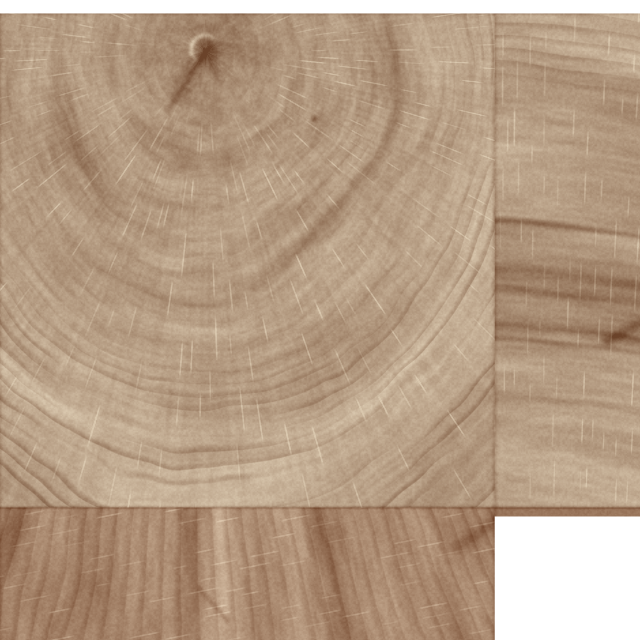
Write a WebGL 1 fragment shader that draws this texture.

```glsl
precision highp float;
// Three butted blocks of sawn wood on white: a large end-grain face with oval
// growth rings, a flat-grained side block and a darker strip along the bottom.
// Each block maps the canvas to (across rings, along rings) and shades a tone.
uniform vec2 u_resolution;

const vec2 PITH = vec2(0.321, 0.920);
const float SEAM_X = 0.773;
const float SEAM_Y = 0.207;

float hash(vec2 p) {
  vec3 q = fract(vec3(p.xyx) * 0.1031);
  q += dot(q, q.yzx + 33.33);
  return fract((q.x + q.y) * q.z);
}

float noise(vec2 p) {
  vec2 i = floor(p), f = fract(p);
  f = f * f * (3.0 - 2.0 * f);
  return mix(mix(hash(i), hash(i + vec2(1, 0)), f.x),
             mix(hash(i + vec2(0, 1)), hash(i + vec2(1, 1)), f.x), f.y);
}

float signedNoise(vec2 p) { return noise(p) * 2.0 - 1.0; }

// Soft bump of half-width w around c
float band(float x, float c, float w) {
  float d = (x - c) / w;
  return exp(-d * d);
}

float segment(vec2 p, vec2 a, vec2 b) {
  vec2 ab = b - a;
  return length(p - a - ab * clamp(dot(p - a, ab) / dot(ab, ab), 0.0, 1.0));
}

// Streaks stretched along the rings, from broad to hair-fine
float streaks(float across, float along) {
  return 0.22 * signedNoise(vec2(across * 28.0, along * 2.0))
       + 0.17 * signedNoise(vec2(across * 75.0 + 9.0, along * 5.0))
       + 0.13 * signedNoise(vec2(across * 170.0, along * 14.0 + 5.0));
}

// Thin dark late-wood edge of each ring
float ringEdge(float across, float spacing) {
  float f = fract(across / spacing);
  return smoothstep(0.45, 0.88, f) * (1.0 - smoothstep(0.88, 1.0, f));
}

// Broken pale ray marks; p = (sideways, lengthwise), stretch = canvas units per p.x
float rays(vec2 p, vec2 cell, float stretch, float density) {
  vec2 q = p / cell;
  float column = floor(q.x);
  q.y += 7.0 * hash(vec2(column, 3.0));
  vec2 id = vec2(column, floor(q.y));
  float f = fract(q.y);
  float offset = fract(q.x) - 0.2 - 0.6 * hash(id + 17.0);
  float line = 1.0 - smoothstep(0.0004, 0.0021, abs(offset) * cell.x * stretch);
  float reach = 0.45 + 0.5 * hash(id + 41.0);
  float ends = smoothstep(0.0, 0.15, f) * (1.0 - smoothstep(reach - 0.2, reach, f));
  return line * ends * step(hash(id + 73.0), density) * (0.4 + 0.6 * hash(id + 90.0));
}

float grain(vec2 p) {
  return 0.10 * signedNoise(p * 260.0) + 0.08 * signedNoise(p * 470.0 + 8.0);
}

float endGrainTone(vec2 p) {
  vec2 d = p - PITH;
  float oval = mix(1.08, 1.26, smoothstep(0.08, 0.28, length(d)));
  float angle = atan(d.x, -d.y);
  float r = length(d * vec2(oval, 1.0));
  float warped = r + 0.018 * signedNoise(p * 6.0) * smoothstep(0.0, 0.3, r)
               + 0.005 * signedNoise(p * 22.0);
  // Overall light and dark from pith to sapwood
  float t = mix(0.12, 0.50, smoothstep(0.02, 0.19, r));
  t += 0.10 * smoothstep(0.34, 0.48, r) + 0.24 * band(r, 0.655, 0.085);
  t += 0.85 * streaks(warped, angle);
  // Heartwood bands, strongest on opposite flanks
  t -= 0.60 * band(warped, 0.285, 0.020) * band(angle, -0.95, 0.50);
  t -= 0.50 * band(warped, 0.368, 0.014) * smoothstep(-0.1, 0.5, angle)
            * (1.0 - smoothstep(1.5, 2.0, angle));
  t -= 0.22 * band(warped, 0.165, 0.012);
  float outer = smoothstep(0.46, 0.66, r);
  t -= (0.10 + 0.42 * outer) * ringEdge(warped, 0.023)
     * smoothstep(0.2, 0.65, noise(vec2(warped * 30.0, angle * 3.0 + 4.0)));
  t += 0.50 * rays(vec2(angle, r), vec2(0.062, 0.085), r, 0.55) * smoothstep(0.07, 0.18, r);
  t += 0.10 * signedNoise(vec2(angle * 70.0, r * 9.0)) * smoothstep(0.1, 0.3, r);
  // Pith, its pale rim, the slanted check and a pin knot
  t -= 1.0 * band(length((d - vec2(0.005, -0.003)) * vec2(1.2, 0.8)), 0.0, 0.019);
  t += 0.75 * band(length(d - vec2(0.0, 0.003)), 0.022, 0.004) * smoothstep(-0.006, 0.018, d.y - d.x);
  t -= 0.45 * band(segment(d, vec2(0.0), vec2(-0.058, -0.092)), 0.0, 0.005);
  t -= 0.75 * band(length(p - vec2(0.491, 0.814)), 0.0, 0.005);
  return t;
}

float sideTone(vec2 p) {
  float x = p.x - SEAM_X;
  float y = p.y + 0.45 * x * x + 0.006 * signedNoise(p * 9.0);
  float t = 0.52 + 0.28 * smoothstep(0.87, 0.95, y) + 0.14 * band(y, 0.26, 0.05);
  t -= 0.18 * band(y, 0.56, 0.085);
  t += 0.9 * streaks(y, x * 2.0);
  t -= 0.60 * band(y, 0.656, 0.005) + 0.42 * band(y, 0.577, 0.009);
  t -= 0.42 * band(y, 0.548, 0.007) + 0.55 * band(y, 0.492, 0.008);
  t -= 0.40 * band(y, 0.472, 0.005) + 0.25 * band(y, 0.378, 0.006);
  t -= 0.30 * ringEdge(y, 0.021) * smoothstep(0.84, 0.93, y);
  t -= 0.65 * band(segment(p, vec2(0.95, 0.467), vec2(1.0, 0.495)), 0.0, 0.009);
  float lean = p.x - 0.25 * x * (p.y - 0.6);
  return t + 0.45 * rays(vec2(lean, p.y), vec2(0.021, 0.075), 1.0, 0.55);
}

float stripTone(vec2 p) {
  float drop = SEAM_Y - p.y;
  float x = 0.3 + (p.x - 0.3) / (1.0 + 1.1 * drop) + 0.006 * signedNoise(p * 10.0);
  float t = 0.25 + 0.9 * streaks(x, p.y * 2.5);
  t += 0.42 * band(x, 0.34, 0.025) + 0.28 * band(x, 0.45, 0.018) + 0.35 * band(x, 0.565, 0.035);
  t -= 0.38 * band(x, 0.03, 0.035) + 0.25 * band(x, 0.145, 0.025);
  t -= 0.38 * band(x, 0.295, 0.017) + 0.30 * band(x, 0.492, 0.013);
  t -= 0.25 * ringEdge(x, 0.024);
  t -= 0.50 * band(segment(p, vec2(0.715, 0.145), vec2(0.773, 0.185)), 0.0, 0.012);
  t -= 0.45 * band(segment(p, vec2(0.312, 0.08), vec2(0.355, 0.03)), 0.0, 0.005);
  return t + 0.40 * rays(vec2(p.y - 0.2 * p.x, p.x), vec2(0.022, 0.06), 1.0, 0.45);
}

void main() {
  vec2 p = gl_FragCoord.xy / u_resolution;
  float aa = 0.7 / u_resolution.y;
  float right = smoothstep(SEAM_X - aa, SEAM_X + aa, p.x);
  float below = 1.0 - smoothstep(SEAM_Y - aa, SEAM_Y + aa, p.y);
  float tone = mix(endGrainTone(p), stripTone(p), below);
  tone = mix(tone, mix(sideTone(p), -0.05, below), right) + grain(p);
  // Shadowed joints and outer edges
  tone -= 0.38 * band(p.x, SEAM_X, 0.004) + 0.55 * band(p.y, SEAM_Y, 0.0025);
  tone -= 0.30 * band(p.x, 0.0, 0.003) + 0.35 * band(p.y, 0.979, 0.003);
  vec3 wood = vec3(0.60, 0.48, 0.38) + clamp(tone, -0.9, 1.25) * vec3(0.20, 0.24, 0.24);
  wood += below * vec3(0.012, -0.006, -0.008);
  // White margin above and the open corner
  float corner = right * (1.0 - smoothstep(0.193 - aa, 0.193 + aa, p.y));
  float margin = smoothstep(0.979 - aa, 0.979 + aa, p.y);
  gl_FragColor = vec4(mix(wood, vec3(1.0), max(corner, margin)), 1.0);
}
```
